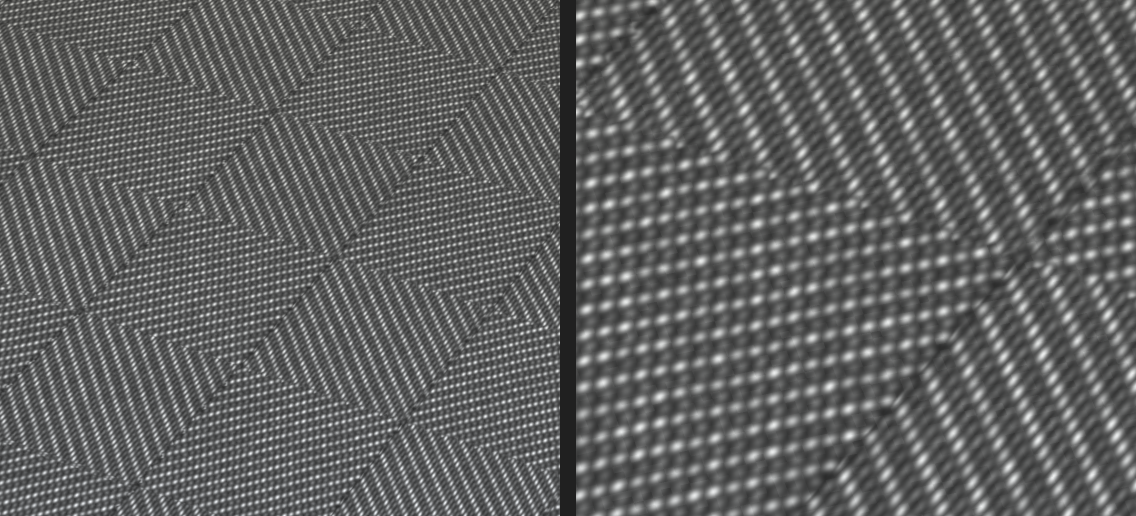
Left: the whole. Right: its middle third, enlarged.
Give the GLSL for this texture, as a Shadertoy shader.

```glsl
const float STRIPES = 20.0;   // stripes across one woven square
const float STITCHES = 40.0;  // stitches along one side of a square
const float THREAD_DARK = 0.228;
const float THREAD_GREY = 0.20;
const float THREAD_LIGHT = 0.48;
const float THREAD_CORE = 0.05;
const float GROOVE = 0.02;
const float TAU = 6.28319;

float hash(vec2 p) {
    p = fract(p * vec2(0.1031, 0.1373));
    p += dot(p, p.yx + 33.33);
    return fract((p.x + p.y) * p.x * 57.3);
}

float layeredSines(vec2 p) {
    float sum = 0.0, amp = 0.5;
    for (int i = 0; i < 4; i++) {
        sum += amp * sin(p.x + 1.7 * sin(p.y));
        p = mat2(1.2, 1.6, -1.6, 1.2) * p + 2.3;
        amp *= 0.5;
    }
    return sum;
}

// Tilted canvas plane to square-cell coordinates: x across, y downward
vec2 fabricPlane(vec2 p) {
    vec3 across = vec3(0.496, 0.119, 0.040);
    vec3 down = vec3(0.086, -0.326, -0.058);
    vec3 center = vec3(0.353, 0.600, 1.0);
    vec3 q = inverse(mat3(across, down, center)) * vec3(p, 1.0);
    return q.xy / q.z;
}

// One row of slanted stitches; q.x runs along the thread
float beadRow(vec2 q, float slant, float seed) {
    float row = floor(q.y);
    float r = q.y - row - 0.5;
    float s = q.x + slant * r + 0.5 * mod(row, 2.0);
    float vary = hash(vec2(floor(s), row) + seed);
    s = fract(s) - 0.5;
    return exp(-9.0 * s * s - 24.0 * r * r) * mix(0.75, 1.25, vary);
}

// Bright and dull threads alternate, with a groove between stripes
float weave(vec2 q, float slant, float contrast) {
    float light = beadRow(q, slant, 11.0);
    float dull = beadRow(q + vec2(0.5), slant, 47.0);
    float r = fract(q.y) - 0.5;
    float core = THREAD_CORE * exp(-26.0 * r * r) + GROOVE * cos(TAU * r);
    return THREAD_DARK + contrast * (THREAD_LIGHT * light + THREAD_GREY * dull + core);
}

// Distance to the nearest whole number
float foldUnit(float x) {
    return abs(fract(x + 0.5) - 0.5);
}

float fabric(vec2 uv, float contrast) {
    uv += 0.0022 * vec2(layeredSines(uv * 9.0), layeredSines(uv.yx * 8.0 + 4.0));

    // Diagonals split each square into four triangles that interlock softly
    float side = foldUnit(uv.x) - foldUnit(uv.y);
    float ragged = 0.012 * sin((abs(uv.x) + abs(uv.y)) * STITCHES * TAU * 0.5);
    float steep = smoothstep(-0.012, 0.012, side + ragged);
    vec2 density = vec2(STITCHES, STRIPES);
    float flatRows = weave(uv * density, 0.6, contrast);
    float steepRows = weave(uv.yx * density, 1.7, contrast);
    float tone = mix(flatRows, steepRows, steep);

    // Broken sunken seam along the rising diagonal
    float seam = 1.0 - smoothstep(0.004, 0.024, foldUnit(uv.x + uv.y));
    float dashes = 0.65 + 0.35 * sin((uv.x - uv.y) * STITCHES * TAU * 0.5);
    tone *= 1.0 - 0.26 * seam * dashes;

    // Fibre grain and broad uneven wear
    tone += 0.05 * (hash(floor(uv * STITCHES * 2.0) + 90.0) - 0.5);
    return tone * (1.0 + 0.025 * layeredSines(uv * 2.6 + 1.0));
}

void mainImage(out vec4 fragColor, in vec2 fragCoord) {
    vec2 p = fragCoord / iResolution.y;
    float contrast = mix(1.12, 0.93, p.y);

    // Four samples per pixel smooth the fine threads
    float tone = 0.0;
    for (int i = 0; i < 4; i++) {
        vec2 offset = vec2(float(i % 2), float(i / 2)) * 0.5 - 0.25;
        tone += 0.25 * fabric(fabricPlane((fragCoord + offset) / iResolution.y), contrast);
    }

    vec3 coolTint = vec3(0.985, 1.0, 1.015);
    vec3 warmTint = vec3(1.0, 1.0, 0.975);
    fragColor = vec4(clamp(tone * mix(coolTint, warmTint, p.y), 0.0, 1.0), 1.0);
}
```
